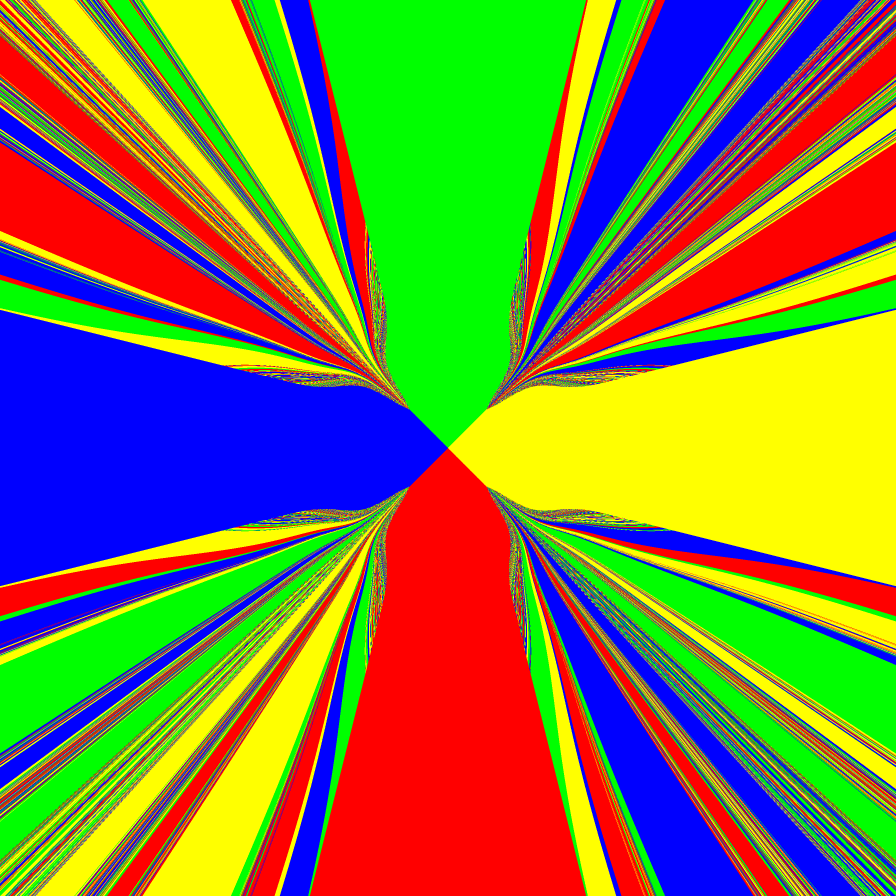
Write a WebGL 1 fragment shader that draws this background.

```glsl
precision highp float;
// Four coloured basins meeting at the centre, with fractal ray fans along the diagonals.

uniform vec2 u_resolution;

const vec3 RED = vec3(1.0, 0.0, 0.0);
const vec3 GREEN = vec3(0.0, 1.0, 0.0);
const vec3 BLUE = vec3(0.0, 0.0, 1.0);
const vec3 YELLOW = vec3(1.0, 1.0, 0.0);

// Basin labels, relative to the axis nearest to the point
const float NEAR = 0.0;
const float SIDE = 1.0;
const float FAR = 2.0;
const float OPPOSITE = 3.0;

float hash(float n) {
  return fract(sin(n * 12.9898 + 4.13) * 43758.5453);
}

// Random labels in nested stripes: broad, medium and hair-thin
float stripes(float q) {
  float broad = floor(q * 75.0);
  float medium = floor(q * 190.0);
  float fine = floor(q * 520.0);
  float label = hash(fine + 51.0);
  if (hash(medium + 7.0) < 0.35) label = hash(medium + 23.0);
  if (hash(broad + 3.0) < 0.3) label = hash(broad + 17.0);
  return floor(label * 4.0);
}

// Sequence of rays, from the basin edge (q = 1) to the diagonal (q = 0)
float rayLabel(float q) {
  if (q > 1.25) return stripes(q * 0.5);
  if (q > 1.0) return OPPOSITE;
  if (q > 0.92) return SIDE;
  if (q > 0.887) return stripes(q);
  if (q > 0.815) return NEAR;
  if (q > 0.774) return stripes(q);
  if (q > 0.747) return OPPOSITE;
  if (q > 0.46) return FAR;
  if (q > 0.415) return stripes(q);
  if (q > 0.345) return NEAR;
  if (q > 0.235) return stripes(q);
  if (q > 0.12) return FAR;
  return stripes(q);
}

// Label inside one octant; a runs across the axis and b along it
float octantLabel(float a, float b) {
  float bulge = (b - 0.1875) / 0.078;
  float edge = 0.078 + 0.25 * (b - 0.078) + 0.031 * exp(-bulge * bulge);
  if (a < edge || b < 0.088) return NEAR;
  float q = (b - a) / max(b - edge, 0.0001);
  // Crowd the outer rays together close to the centre
  q += 1.5 * exp((0.27 - b) / 0.13) * q * q * q * q;
  return rayLabel(q);
}

vec3 basinColor(vec2 p) {
  vec3 vertical = p.y > 0.0 ? GREEN : RED;
  vec3 verticalBack = p.y > 0.0 ? RED : GREEN;
  vec3 horizontal = p.x > 0.0 ? YELLOW : BLUE;
  vec3 horizontalBack = p.x > 0.0 ? BLUE : YELLOW;
  vec2 s = abs(p);
  bool upright = s.y > s.x;
  float label = octantLabel(min(s.x, s.y), max(s.x, s.y));
  if (label < 0.5) return upright ? vertical : horizontal;
  if (label < 1.5) return upright ? horizontal : vertical;
  if (label < 2.5) return upright ? horizontalBack : verticalBack;
  return upright ? verticalBack : horizontalBack;
}

void main() {
  // Average a 3 by 3 grid of samples to smooth the edges
  vec3 color = vec3(0.0);
  for (int i = 0; i < 3; i++) {
    for (int j = 0; j < 3; j++) {
      vec2 offset = (vec2(float(i), float(j)) - 1.0) / 3.0;
      vec2 p = 2.0 * (gl_FragCoord.xy + offset) / u_resolution - 1.0;
      color += basinColor(p) / 9.0;
    }
  }
  gl_FragColor = vec4(color, 1.0);
}
```
